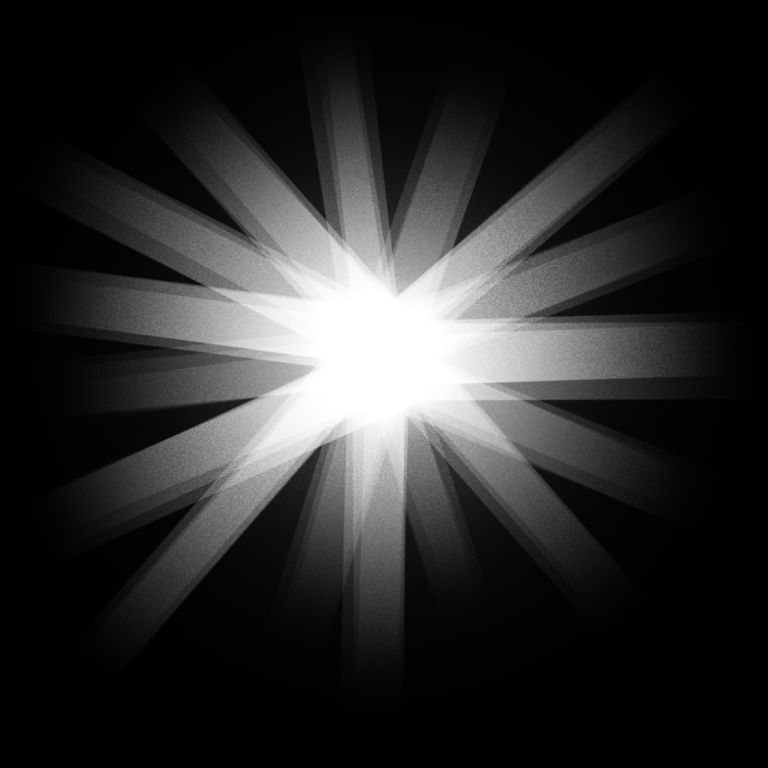
This background is drawn by a WebGL 1 fragment shader. Its source:

```glsl
precision highp float;
// A white starburst on black: sixteen irregular beams leave one bright core.
// Each beam is a stack of translucent strips, blended by screen so that
// overlaps build pale spikes; a soft glow and fine grain finish the light.

uniform vec2 u_resolution;

const vec2 CENTER = vec2(-0.002, 0.034);   // from the canvas middle
const float EDGE = 0.0016;                 // softness of strip edges
const float STRIP_ALPHA = 0.74;
const float FADE_POWER = 1.8;
const float TWIST = 0.07;                  // strip rotation spread, radians
const float SHIFT = 0.014;                 // strip sideways spread
const float GLOW = 0.32;
const float GLOW_RADIUS = 0.19;
const float CORE_RADIUS = 0.085;
const float GRAIN = 0.38;
const float GRAIN_CELLS = 560.0;
const float BACKGROUND = 0.008;

// Beam traits, counterclockwise from the right.
const mat4 ANGLE = mat4(                   // degrees
    0.0, 20.5, 40.5, 71.5,   98.0, 131.5, 152.5, 172.0,
    186.0, 204.5, 230.5, 253.0,   270.0, 289.0, 311.5, 337.5);
const mat4 REACH = mat4(
    0.50, 0.50, 0.55, 0.42,  0.46, 0.47, 0.55, 0.50,
    0.46, 0.52, 0.58, 0.40,  0.47, 0.37, 0.48, 0.48);
const mat4 HALF_WIDTH = mat4(
    0.050, 0.041, 0.036, 0.043,  0.035, 0.045, 0.041, 0.043,
    0.038, 0.045, 0.036, 0.041,  0.040, 0.034, 0.039, 0.041);
const mat4 OFFSET = mat4(                  // to the left of the beam
    0.0, 0.010, 0.018, 0.0,  0.008, -0.020, -0.020, -0.018,
    0.0, 0.022, -0.016, 0.0,  0.0, 0.0, 0.018, -0.012);
const mat4 GAIN = mat4(
    1.10, 0.65, 0.75, 0.55,  0.80, 1.00, 0.80, 1.15,
    0.60, 1.00, 0.85, 0.55,  0.75, 0.45, 0.60, 0.60);

float hash(vec2 p) {
    vec3 q = fract(vec3(p.xyx) * 0.1031);
    q += dot(q, q.yzx + 33.33);
    return fract((q.x + q.y) * q.z);
}

float valueNoise(vec2 p) {
    vec2 cell = floor(p);
    vec2 f = fract(p);
    f = f * f * (3.0 - 2.0 * f);
    float low = mix(hash(cell), hash(cell + vec2(1.0, 0.0)), f.x);
    float high = mix(hash(cell + vec2(0.0, 1.0)), hash(cell + 1.0), f.x);
    return mix(low, high, f.y);
}

// Opacity of one straight strip that fades toward its far end.
float strip(vec2 p, float angle, float reach, float halfWidth, float offset) {
    vec2 direction = vec2(cos(angle), sin(angle));
    float along = dot(p, direction);
    float across = dot(p, vec2(-direction.y, direction.x)) - offset;
    float body = 1.0 - smoothstep(-EDGE, EDGE, abs(across) - halfWidth);
    float start = smoothstep(-0.04, 0.0, along);
    float fade = pow(clamp(1.0 - along / reach, 0.0, 1.0), FADE_POWER);
    return body * start * fade;
}

// Light that remains blocked after all strips are screened together.
float beamShadow(vec2 p) {
    float shadow = 1.0;
    for (int i = 0; i < 4; i++) {
        for (int j = 0; j < 4; j++) {
            for (int k = 0; k < 3; k++) {
                float layer = float(k);
                vec2 seed = vec2(float(i * 4 + j) + 3.0, layer + 7.0);
                float twist = (hash(seed) - 0.5) * TWIST;
                float shift = (hash(seed + 19.0) - 0.5) * SHIFT;
                float alpha = strip(p, radians(ANGLE[i][j]) + twist,
                    REACH[i][j] * (1.0 - 0.04 * layer),
                    HALF_WIDTH[i][j] * (1.0 - 0.17 * layer),
                    OFFSET[i][j] + shift);
                shadow *= 1.0 - min(alpha * GAIN[i][j] * STRIP_ALPHA, 0.95);
            }
        }
    }
    return shadow;
}

void main() {
    float side = min(u_resolution.x, u_resolution.y);
    vec2 p = (gl_FragCoord.xy - 0.5 * u_resolution) / side - CENTER;
    float radius = length(p);

    // Beams, halo and core share one screen blend.
    float halo = GLOW * exp(-pow(radius / GLOW_RADIUS, 2.0));
    float core = exp(-pow(radius / CORE_RADIUS, 4.0));
    float light = 1.0 - beamShadow(p) * (1.0 - halo) * (1.0 - core);

    // Patchy speckle, strongest in the middle greys.
    float speckle = hash(floor((p + 1.0) * GRAIN_CELLS)) - 0.5;
    float patches = mix(0.4, 1.0, valueNoise((p + 1.0) * 14.0));
    light += speckle * patches * GRAIN * light * (1.0 - light);

    light += BACKGROUND * (1.0 - smoothstep(0.3, 0.6, radius));
    gl_FragColor = vec4(vec3(clamp(light, 0.0, 1.0)), 1.0);
}
```
